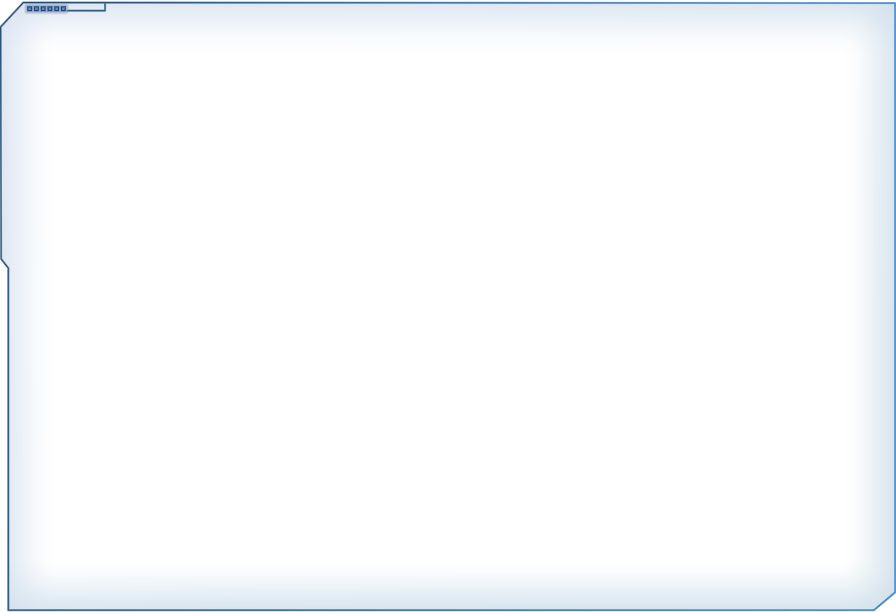
Give the GLSL for this background, as a WebGL 2 fragment shader.

```glsl
#version 300 es
precision highp float;
// Draws a white panel with a soft blue inner glow, a thin clipped frame and a small tab of squares.

#define ASPECT 1.463
#define STROKE_HALF 0.0013
#define STROKE_SOFTNESS 1.5
#define GLOW_WIDTH 0.090
#define GLOW_STRENGTH 1.0
#define SQUARE_COUNT 6.0
#define SQUARE_PITCH 0.0110
#define SQUARE_HALF 0.0040
#define SQUARE_START vec2(0.0485, 0.9857)

uniform vec2 u_resolution;
out vec4 outColor;

const vec3 WHITE = vec3(1.0);
const vec3 GLOW_LAVENDER = vec3(0.845, 0.885, 0.94);
const vec3 GLOW_STEEL = vec3(0.805, 0.87, 0.91);
const vec3 LINE_DARK = vec3(0.10, 0.28, 0.45);
const vec3 LINE_BRIGHT = vec3(0.16, 0.46, 0.76);
const vec3 SQUARE_RIM = vec3(0.13, 0.27, 0.48);
const vec3 SQUARE_FILL = vec3(0.36, 0.56, 0.82);
const vec3 SHADOW = vec3(0.50, 0.58, 0.68);

// Frame corners, clockwise from the upper left
const vec2 FRAME[8] = vec2[8](
    vec2(0.038, 0.9958), vec2(1.4615, 0.9950), vec2(1.4615, 0.032), vec2(1.427, 0.003),
    vec2(0.0135, 0.003), vec2(0.0135, 0.562), vec2(0.0018, 0.577), vec2(0.0010, 0.956));

float segmentDistance(vec2 p, vec2 a, vec2 b) {
    vec2 ab = b - a;
    return length(p - a - ab * clamp(dot(p - a, ab) / dot(ab, ab), 0.0, 1.0));
}

// Signed distance to the frame, negative inside
float frameDistance(vec2 p) {
    float nearest = 10.0;
    float side = 1.0;
    for (int i = 0; i < 8; i++) {
        vec2 a = FRAME[i];
        vec2 b = FRAME[(i + 1) % 8];
        nearest = min(nearest, segmentDistance(p, a, b));
        bool crosses = (a.y > p.y) != (b.y > p.y);
        if (crosses && p.x < a.x + (b.x - a.x) * (p.y - a.y) / (b.y - a.y)) side = -side;
    }
    return side * nearest;
}

float boxDistance(vec2 p, vec2 halfSize) {
    vec2 q = abs(p) - halfSize;
    return length(max(q, 0.0)) + min(max(q.x, q.y), 0.0);
}

// Antialiased coverage of the region where d is negative
float coverage(float d, float pixel) {
    return clamp(0.5 - d / pixel, 0.0, 1.0);
}

// Filtered coverage of a thin line, which fades rather than thickens
float strokeCoverage(float d, float pixel) {
    float blur = STROKE_SOFTNESS * pixel;
    return coverage(d - STROKE_HALF, blur) - coverage(d + STROKE_HALF, blur);
}

// Soft glow that gathers along the sides and deepens in the corners
float innerGlow(vec2 p) {
    vec2 low = smoothstep(-0.4, 1.0, (p - vec2(0.004, 0.003)) / GLOW_WIDTH);
    vec2 high = smoothstep(-0.4, 1.0, (vec2(1.462, 0.996) - p) / GLOW_WIDTH);
    return 1.0 - low.x * low.y * high.x * high.y;
}

void main() {
    vec2 p = gl_FragCoord.xy / u_resolution * vec2(ASPECT, 1.0);
    float pixel = 1.0 / u_resolution.y;

    // Panel and glow, lavender at upper left and steel at lower right
    float frame = frameDistance(p);
    float diagonal = smoothstep(-0.3, 1.0, p.x / ASPECT - p.y + 0.35);
    vec3 glowColor = mix(GLOW_LAVENDER, GLOW_STEEL, diagonal);
    vec3 panel = mix(WHITE, glowColor, GLOW_STRENGTH * innerGlow(p));
    vec3 color = mix(WHITE, panel, coverage(frame, pixel));

    // Frame outline and tab, brighter toward the right
    vec2 tabCorner = vec2(0.1715, 0.9825);
    float line = min(abs(frame), segmentDistance(p, vec2(0.110, tabCorner.y), tabCorner));
    line = min(line, segmentDistance(p, tabCorner, vec2(tabCorner.x, 0.9955)));
    vec3 lineColor = mix(LINE_DARK, LINE_BRIGHT, smoothstep(0.0, ASPECT, p.x));
    color = mix(color, lineColor, strokeCoverage(line, pixel));

    // Shadow behind the row of squares
    float rowHalf = 0.5 * SQUARE_PITCH * (SQUARE_COUNT - 1.0);
    vec2 rowCenter = SQUARE_START + vec2(rowHalf, 0.0);
    float row = boxDistance(p - rowCenter, vec2(rowHalf + SQUARE_HALF, SQUARE_HALF));
    color = mix(color, SHADOW, 0.75 * (1.0 - smoothstep(-0.001, 0.007, row)));

    // Row of rimmed squares
    vec2 cell = p - SQUARE_START;
    cell.x -= SQUARE_PITCH * clamp(round(cell.x / SQUARE_PITCH), 0.0, SQUARE_COUNT - 1.0);
    float square = boxDistance(cell, vec2(SQUARE_HALF));
    color = mix(color, SQUARE_RIM, coverage(square, pixel));
    color = mix(color, SQUARE_FILL, coverage(square + 0.0020, pixel));

    outColor = vec4(color, 1.0);
}
```
